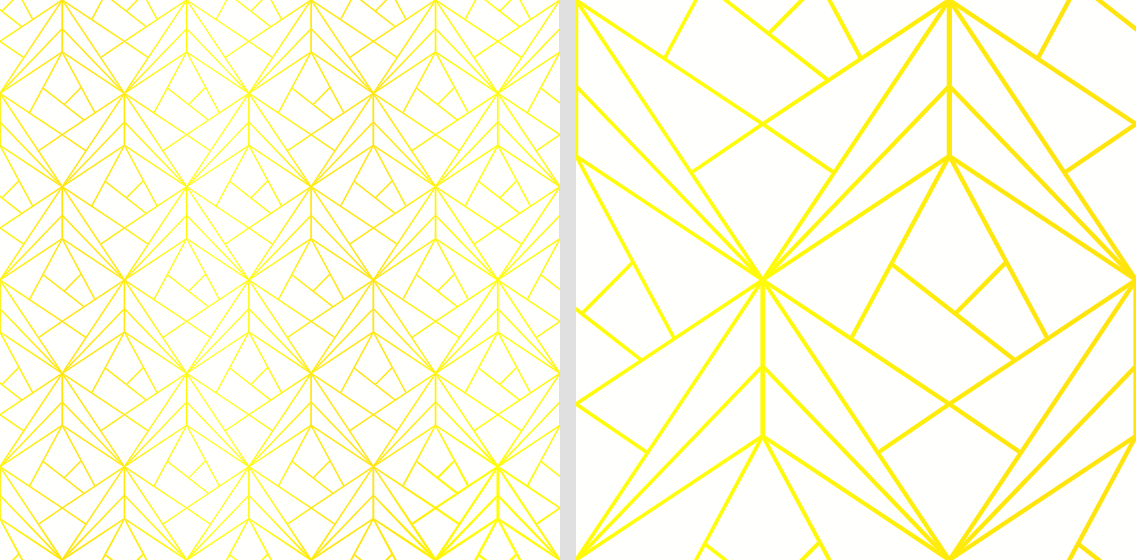
Left, the full canvas; right, a detail of the centre.
Write a Shadertoy shader that draws this pattern.

```glsl
// Draws a lattice of faceted diamonds in thin yellow and gold lines on white.

const vec2 HALF_CELL = vec2(1.0 / 9.0, 1.0 / 6.0); // half a diamond, in canvas units
const float LINE_HALF_WIDTH = 0.00132;
const vec3 PAPER = vec3(1.0, 1.0, 0.995);
const vec3 YELLOW = vec3(1.0, 0.995, 0.03);
const vec3 GOLD = vec3(1.0, 0.895, 0.05);

// Distance to a segment; all points are given in half-cell units.
float segment(vec2 p, vec2 a, vec2 b) {
    vec2 ap = (p - a) * HALF_CELL;
    vec2 ab = (b - a) * HALF_CELL;
    return length(ap - ab * clamp(dot(ap, ab) / dot(ab, ab), 0.0, 1.0));
}

// Local position in a diamond: top at (0,0), sides at (+-1,1), foot at (0,2).
vec2 diamondCell(vec2 p) {
    vec2 q = vec2(p.x, 1.0 - p.y) / HALF_CELL - vec2(1.0, 0.0);
    vec2 st = fract(0.5 * vec2(q.y + q.x, q.y - q.x));
    return vec2(st.x - st.y, st.x + st.y);
}

// Distance to the lines that the two halves of a diamond share.
float mirroredLines(vec2 p) {
    vec2 m = vec2(abs(p.x), p.y);
    vec2 top = vec2(0.0);
    vec2 side = vec2(1.0, 1.0);
    vec2 foot = vec2(0.0, 2.0);
    vec2 peak = vec2(0.0, 0.557);
    vec2 crossing = vec2(0.0, 1.443);

    // Outline
    float d = min(segment(m, top, side), segment(m, side, foot));
    // Fan towards the side corner
    d = min(d, segment(m, vec2(0.0, 0.307), side));
    d = min(d, segment(m, peak, side));
    // Crossed beams
    d = min(d, segment(m, side, crossing));
    d = min(d, segment(m, crossing, vec2(0.383, 1.617)));
    // Legs of the inner kite
    return min(d, segment(m, peak, vec2(0.527, 1.210)));
}

// Distance to the lopsided bars inside the kite.
float kiteBars(vec2 p) {
    float longBar = segment(p, vec2(-0.311, 0.942), vec2(0.352, 1.287));
    float shortBar = segment(p, vec2(0.305, 0.936), vec2(0.032, 1.120));
    return min(longBar, shortBar);
}

// Gold sheen in broad vertical bands: 0 is yellow, 1 is gold.
float sheen(float x) {
    return 0.5 + 0.5 * cos(12.566 * (x - 0.14));
}

// Lines thin in the pale band and swell towards the lower right.
float strokeScale(vec2 p) {
    float paleBand = exp(-pow((p.x - 0.38) / 0.11, 2.0));
    float corner = 1.0 - smoothstep(0.07, 0.21, length(p - vec2(0.84, 0.05)));
    float bottom = 1.0 - smoothstep(0.02, 0.09, p.y);
    return 1.0 - 0.2 * paleBand + 0.5 * corner + 0.2 * bottom;
}

// Smooth line coverage from distance and half width.
float stroke(float d, float halfWidth, float pixel) {
    return clamp(0.5 + (halfWidth - d) / pixel, 0.0, 1.0);
}

void mainImage(out vec4 fragColor, in vec2 fragCoord) {
    float pixel = 1.0 / iResolution.y;
    vec2 p = fragCoord * pixel;
    vec2 cell = diamondCell(p);
    float halfWidth = LINE_HALF_WIDTH * strokeScale(p);

    // Facet lines and the heavier spine
    float facets = min(mirroredLines(cell), kiteBars(cell));
    float spine = segment(cell, vec2(0.0), vec2(0.0, 0.557));
    float ink = max(stroke(facets, halfWidth, pixel),
                    stroke(spine, halfWidth * 1.2, pixel));

    vec3 lineColor = mix(YELLOW, GOLD, sheen(p.x));
    fragColor = vec4(mix(PAPER, lineColor, ink), 1.0);
}
```
